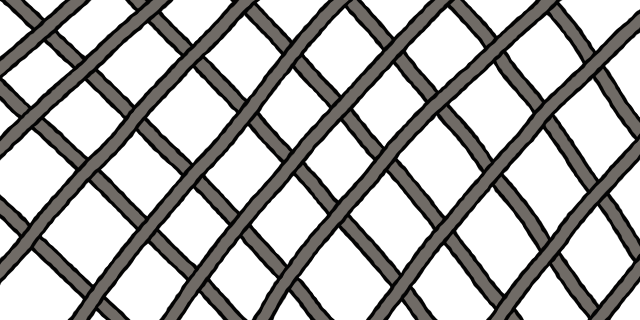
Reproduce this pattern procedurally as a Shadertoy shader.

```glsl
// All lengths are fractions of the canvas height.
const int   STRANDS       = 9;
const int   FRONT_FIRST   = -4;
const int   BACK_FIRST    = -5;
const float CORE_HALF     = 0.0163;
const float OUTLINE_HALF  = 0.0274;
const float SWAY          = 0.007;
const float SWAY_RATE     = 9.0;
const float ROUGHNESS     = 0.0032;
const float ROUGH_RATE    = 75.0;
const float SLOPE_STEP    = 0.004;
const float PI            = 3.14159265;
const vec3  PAPER         = vec3(1.0);
const vec3  INK           = vec3(0.01);
const vec3  CORD          = vec3(0.44, 0.42, 0.40);

float hash(vec2 p) {
    vec3 q = fract(p.xyx * 0.1031);
    q += dot(q, q.yzx + 33.33);
    return fract((q.x + q.y) * q.z);
}

float noise(vec2 p) {
    vec2 cell = floor(p), f = fract(p);
    f = f * f * (3.0 - 2.0 * f);
    return mix(mix(hash(cell), hash(cell + vec2(1, 0)), f.x),
               mix(hash(cell + vec2(0, 1)), hash(cell + vec2(1, 1)), f.x), f.y);
}

// Strands leaning right: x at a given depth below the top edge
float frontPath(float k, float depth) {
    float base = 1.385 + depth * (0.151 * depth - 1.008);
    float spread = k * (0.323 + 0.013 * depth * depth) + 0.0099 * k * k * (1.0 - depth);
    float bunching = 0.036 * sin(0.5 * PI * k) + 0.021 * sin(0.25 * PI * k);
    return base + spread - bunching * smoothstep(0.0, 0.5, depth);
}

// Strands leaning left, with alternately wide and narrow gaps
float backPath(float k, float depth) {
    float base = 1.099 + depth * (0.874 - 0.102 * depth);
    float spread = k * (0.327 - 0.068 * depth) - 0.0073 * k * k;
    return base + spread - 0.0052 * k * cos(PI * k);
}

float strandX(float k, float depth, bool front) {
    float seed = k * 7.0 + (front ? 60.0 : 160.0);
    float sway = SWAY * (2.0 * noise(vec2(depth * SWAY_RATE + 3.0, seed)) - 1.0);
    return sway + (front ? frontPath(k, depth) : backPath(k, depth));
}

// Distance to the nearest centre line of one family
float familyDistance(vec2 p, bool front) {
    float nearest = 10.0;
    for (int i = 0; i < STRANDS; i++) {
        float k = float(i + (front ? FRONT_FIRST : BACK_FIRST));
        float x = strandX(k, p.y, front);
        float slope = (strandX(k, p.y + SLOPE_STEP, front) - x) / SLOPE_STEP;
        nearest = min(nearest, abs(p.x - x) * inversesqrt(1.0 + slope * slope));
    }
    return nearest;
}

vec3 drawFamily(vec3 color, float d, float pixel) {
    color = mix(color, INK, 1.0 - smoothstep(-pixel, pixel, d - OUTLINE_HALF));
    return mix(color, CORD, 1.0 - smoothstep(-pixel, pixel, d - CORE_HALF));
}

void mainImage(out vec4 fragColor, in vec2 fragCoord) {
    float pixel = 0.7 / iResolution.y;
    vec2 p = fragCoord / iResolution.y;
    p.y = 1.0 - p.y;

    // Hand-inked edge
    float rough = ROUGHNESS * (noise(p * ROUGH_RATE) - 0.5);

    vec3 color = drawFamily(PAPER, familyDistance(p, false) + rough, pixel);
    color = drawFamily(color, familyDistance(p, true) + rough, pixel);
    fragColor = vec4(color, 1.0);
}
```
